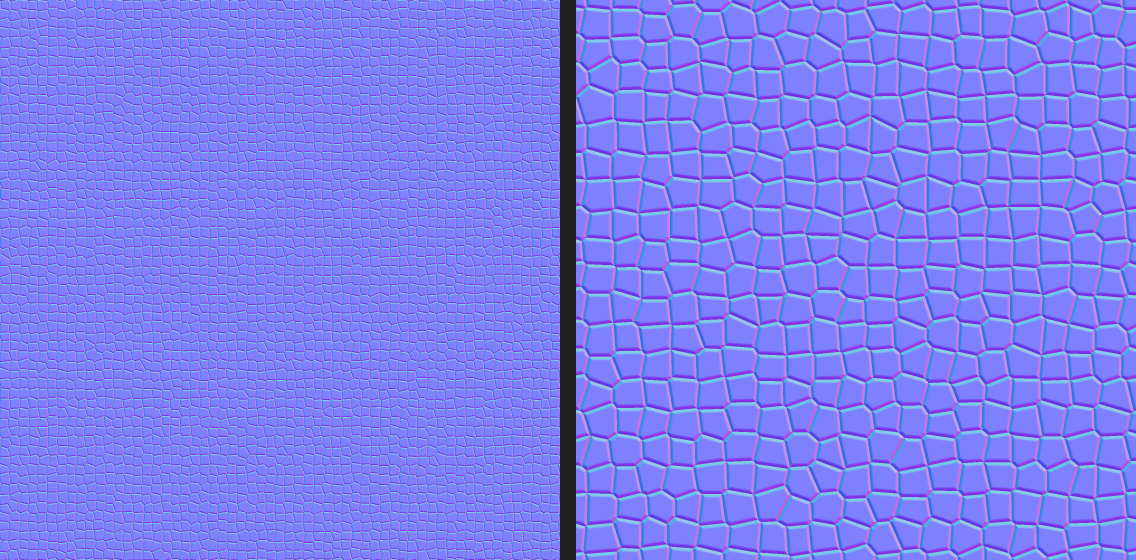
Left: the whole. Right: its middle third, enlarged.
Write a Shadertoy shader that draws this texture map.

```glsl
const float CELLS = 59.0;       // tiles along one side
const float JITTER = 0.46;      // spread of the tile centres
const float GROOVE = 0.15;      // half width of a groove, in tiles
const float STEEPNESS = 0.62;   // sideways tilt of the groove walls
const int SAMPLES = 3;          // antialiasing grid per pixel

vec2 hash2(vec2 p) {
    vec2 q = vec2(dot(p, vec2(127.1, 311.7)), dot(p, vec2(269.5, 183.3)));
    return fract(sin(q) * 43758.5453);
}

// Centre of a tile, wrapped so that the pattern repeats seamlessly
vec2 tileCentre(vec2 cell, float cells, float jitter) {
    return cell + 0.5 + jitter * (hash2(mod(cell, cells)) - 0.5);
}

// Cell whose centre lies closest to p
vec2 nearestCell(vec2 p, float cells, float jitter) {
    vec2 best = floor(p);
    float bestDist = 1e5;
    for (int y = -1; y <= 1; y++)
    for (int x = -1; x <= 1; x++) {
        vec2 cell = floor(p) + vec2(x, y);
        vec2 toCentre = tileCentre(cell, cells, jitter) - p;
        float dist = dot(toCentre, toCentre);
        if (dist < bestDist) {
            bestDist = dist;
            best = cell;
        }
    }
    return best;
}

// xy: outward direction of the closest tile edge, z: distance to it
vec3 closestEdge(vec2 p, float cells, float jitter) {
    vec2 home = nearestCell(p, cells, jitter);
    vec2 centre = tileCentre(home, cells, jitter);
    vec3 edge = vec3(0.0, 0.0, 1e5);
    for (int y = -1; y <= 1; y++)
    for (int x = -1; x <= 1; x++) {
        if (x == 0 && y == 0) continue;
        vec2 other = tileCentre(home + vec2(x, y), cells, jitter);
        vec2 outward = normalize(other - centre);
        float dist = dot(0.5 * (centre + other) - p, outward);
        if (dist < edge.z) edge = vec3(outward, dist);
    }
    return edge;
}

// Surface normal of flat tiles with bevelled grooves
vec3 tileNormal(vec2 p, float cells, float jitter, float groove, float steepness) {
    vec3 edge = closestEdge(p, cells, jitter);
    // Upright grooves are slightly narrower than level ones
    float width = groove * mix(0.84, 1.04, abs(edge.y));
    float wall = 1.0 - smoothstep(0.4 * width, width, edge.z);
    vec2 tilt = edge.xy * wall * steepness;
    return vec3(tilt, sqrt(1.0 - dot(tilt, tilt)));
}

vec3 encodeNormal(vec3 n) {
    return 0.5 + 0.5 * n - vec3(0.005, 0.0, 0.005);
}

void mainImage(out vec4 fragColor, in vec2 fragCoord) {
    vec3 sum = vec3(0.0);
    for (int j = 0; j < SAMPLES; j++)
    for (int i = 0; i < SAMPLES; i++) {
        vec2 offset = (vec2(i, j) + 0.5) / float(SAMPLES) - 0.5;
        vec2 p = (fragCoord + offset) / iResolution.y * CELLS;
        sum += encodeNormal(tileNormal(p, CELLS, JITTER, GROOVE, STEEPNESS));
    }
    fragColor = vec4(sum / float(SAMPLES * SAMPLES), 1.0);
}
```
